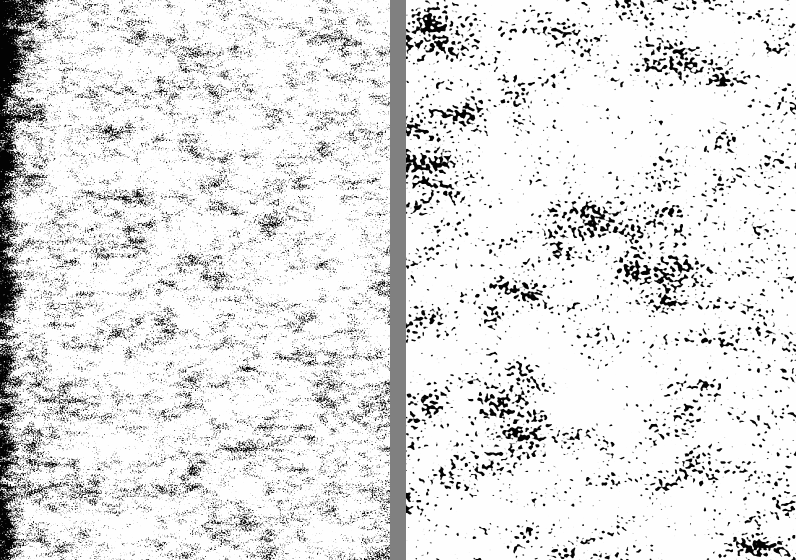
Left, the full canvas; right, a detail of the centre.
Reproduce this texture procedurally as a WebGL 2 fragment shader.

```glsl
#version 300 es
precision highp float;
// Black ink speckle on white paper, clumped in level streaks, with a worn dark left edge.

uniform vec2 u_resolution;
out vec4 fragColor;

const vec3 PAPER = vec3(0.995);
const vec3 INK = vec3(0.01);

// Frequencies are in cycles per canvas height.
const vec2 GRAIN_FREQ = vec2(345.0, 400.0);
const vec2 FINE_GRAIN_FREQ = vec2(430.0, 490.0);
const vec2 PATCH_FREQ = vec2(8.0, 14.0);
const vec2 CLUMP_FREQ = vec2(21.0, 42.0);
const vec2 STREAK_FREQ = vec2(52.0, 105.0);

const float GRAIN_GAIN = 3.3;
const float PATCH_GAIN = 1.8;
const float CLUMP_GAIN = 2.3;
const float STREAK_GAIN = 2.4;
const float INK_THRESHOLD = 1.88;
const float GRAIN_SOFTNESS = 0.25;

const float EDGE_WIDTH_LOW = 0.024;
const float EDGE_WIDTH_TOP = 0.048;
const float EDGE_GAIN_LOW = 3.0;
const float EDGE_GAIN_TOP = 4.6;
const float HAZE_GAIN = 0.55;
const float HAZE_WIDTH = 0.09;
const float RIGHT_GAIN = 0.9;
const float RIGHT_WIDTH = 0.018;

const int SAMPLES = 3; // per pixel side

uint mixBits(uint h) {
  h ^= h >> 16;
  h *= 0x7feb352du;
  h ^= h >> 15;
  h *= 0x846ca68bu;
  return h ^ (h >> 16);
}

vec2 gradientAt(ivec2 cell, uint seed) {
  uint h = mixBits(uint(cell.x) + mixBits(uint(cell.y) + mixBits(seed)));
  float angle = float(h >> 8) * (6.28319 / 16777216.0);
  return vec2(cos(angle), sin(angle));
}

float gradientNoise(vec2 p, uint seed) {
  vec2 base = floor(p);
  vec2 f = p - base;
  ivec2 cell = ivec2(base);
  vec2 w = f * f * f * (f * (f * 6.0 - 15.0) + 10.0);
  float a = dot(gradientAt(cell, seed), f);
  float b = dot(gradientAt(cell + ivec2(1, 0), seed), f - vec2(1.0, 0.0));
  float c = dot(gradientAt(cell + ivec2(0, 1), seed), f - vec2(0.0, 1.0));
  float d = dot(gradientAt(cell + ivec2(1, 1), seed), f - vec2(1.0, 1.0));
  return mix(mix(a, b, w.x), mix(c, d, w.x), w.y);
}

// Two layers, one turned, so that no lattice shows.
float grain(vec2 p) {
  const mat2 TURN = mat2(0.94, 0.34, -0.34, 0.94);
  return GRAIN_GAIN * (gradientNoise(p * GRAIN_FREQ, 1u)
                     + gradientNoise(TURN * p * FINE_GRAIN_FREQ, 2u));
}

// Slow fields that gather the grains into patches and streaks.
float clustering(vec2 p) {
  return PATCH_GAIN * gradientNoise(p * PATCH_FREQ + 3.7, 3u)
       + CLUMP_GAIN * gradientNoise(p * CLUMP_FREQ + 1.3, 4u)
       + STREAK_GAIN * gradientNoise(p * STREAK_FREQ + 0.6, 5u);
}

// Heavy ink at the left, widest at the top, and a faint lower right rim.
float edgeWear(vec2 p, float aspect) {
  float top = smoothstep(0.65, 1.0, p.y);
  float width = mix(EDGE_WIDTH_LOW, EDGE_WIDTH_TOP, top);
  float left = mix(EDGE_GAIN_LOW, EDGE_GAIN_TOP, top) * exp(-pow(p.x / width, 1.5));
  float haze = HAZE_GAIN * exp(-p.x / HAZE_WIDTH);
  float right = RIGHT_GAIN * exp((p.x - aspect) / RIGHT_WIDTH);
  return left + haze + right * (1.0 - smoothstep(0.45, 0.6, p.y));
}

void main() {
  float aspect = u_resolution.x / u_resolution.y;
  vec2 center = gl_FragCoord.xy / u_resolution.y;
  float bias = clustering(center) + edgeWear(center, aspect) - INK_THRESHOLD;
  bias += 0.15 * (1.0 - smoothstep(0.0, 0.4, center.y));

  // Average the thresholded grains over the pixel.
  float coverage = 0.0;
  for (int j = 0; j < SAMPLES; j++) {
    for (int i = 0; i < SAMPLES; i++) {
      vec2 offset = (vec2(i, j) + 0.5) / float(SAMPLES) - 0.5;
      float level = grain(center + offset / u_resolution.y) + bias;
      coverage += smoothstep(-GRAIN_SOFTNESS, GRAIN_SOFTNESS, level);
    }
  }
  coverage /= float(SAMPLES * SAMPLES);

  fragColor = vec4(mix(PAPER, INK, coverage), 1.0);
}
```
